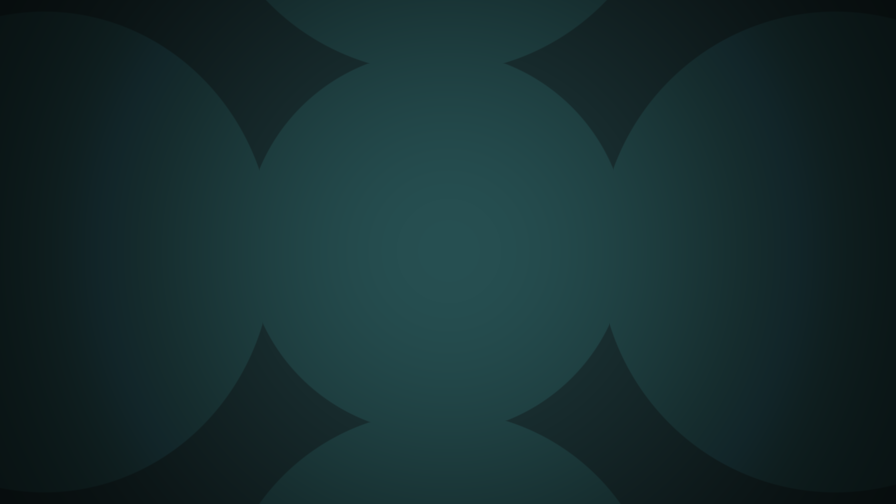
Write a WebGL 2 fragment shader that draws this background.

```glsl
#version 300 es
precision highp float;

uniform vec2 u_resolution;
out vec4 outColor;

const vec3 DISC_TEAL = vec3(0.150, 0.310, 0.318);
const vec3 GAP_TEAL = vec3(0.116, 0.214, 0.224);
const vec3 BLUE_TINT = vec3(0.0, 0.002, 0.012);

// Approximate signed distance to an axis-aligned ellipse
float ellipseDistance(vec2 p, vec2 center, vec2 radii) {
    return (length((p - center) / radii) - 1.0) * min(radii.x, radii.y);
}

// Union of the central disc and its four neighbours
float discsDistance(vec2 p) {
    float d = ellipseDistance(p, vec2(-0.023, 0.019), vec2(0.380));
    d = min(d, ellipseDistance(p, vec2(-0.801, 0.0), vec2(0.454, 0.477)));
    d = min(d, ellipseDistance(p, vec2(0.769, 0.0), vec2(0.470, 0.477)));
    d = min(d, ellipseDistance(p, vec2(-0.023, 0.822), vec2(0.467)));
    return min(d, ellipseDistance(p, vec2(-0.016, -0.755), vec2(0.440)));
}

// Radial light that fades towards the corners
float centralLight(float radius, float reach, float depth) {
    return 1.0 - depth * smoothstep(0.0, reach, radius);
}

// Soft ring, strongest at the given radius
float softRing(float radius, float ringRadius, float width) {
    float offset = (radius - ringRadius) / width;
    return exp(-offset * offset);
}

void main() {
    // Centered coordinates in units of the canvas height
    vec2 p = (gl_FragCoord.xy - 0.5 * u_resolution) / u_resolution.y;
    float pixel = 1.0 / u_resolution.y;
    float radius = length(p - vec2(0.002));

    // Flat discs over darker star-shaped gaps
    float coverage = 1.0 - smoothstep(-pixel, pixel, discsDistance(p));
    vec3 color = mix(GAP_TEAL, DISC_TEAL, coverage);

    // Shared lighting with a faint cool band
    color *= centralLight(radius, 1.088, 0.77);
    color += BLUE_TINT * softRing(radius, 0.69, 0.06) * coverage;

    outColor = vec4(color, 1.0);
}
```
